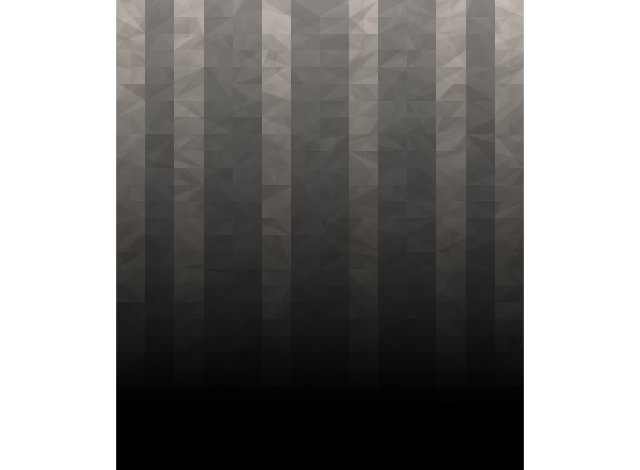
Give the GLSL for this background, as a WebGL 1 fragment shader.

```glsl
precision highp float;
// Faceted grey columns fading down to black between white side margins.

uniform vec2 u_resolution;

float hash(vec2 p) {
    return fract(sin(dot(p, vec2(127.1, 311.7))) * 43758.5453);
}

// Splits each cell by two rays from a random corner; returns a shade in -0.5..0.5.
float facets(vec2 p, vec2 cellSize, float seed, float pixel) {
    vec2 cell = floor(p / cellSize);
    vec2 local = fract(p / cellSize);
    vec2 id = cell + seed;
    vec2 corner = step(0.5, vec2(hash(id + 3.1), hash(id + 7.7)));
    vec2 q = abs(local - corner) * cellSize;
    float lower = mix(0.15, 0.65, hash(id + 11.3));
    float upper = lower + mix(0.25, 0.75, hash(id + 17.9));
    float d1 = dot(q, vec2(-sin(lower), cos(lower)));
    float d2 = dot(q, vec2(-sin(upper), cos(upper)));
    float shade = mix(hash(id + 23.5), hash(id + 31.1), smoothstep(-pixel, pixel, d1));
    return mix(shade, hash(id + 41.7), smoothstep(-pixel, pixel, d2)) - 0.5;
}

void main() {
    // Canvas-height units, with x measured from the panel's left edge.
    float pixel = 1.0 / u_resolution.y;
    vec2 p = gl_FragCoord.xy / u_resolution.y;
    float halfWidth = 0.4335;
    p.x += halfWidth - 0.5 * u_resolution.x / u_resolution.y;
    vec2 cellSize = vec2(2.0 * halfWidth / 14.0, 1.0 / 28.0);

    // Every third column is light, as are both outer ones.
    float column = clamp(floor(p.x / cellSize.x), 0.0, 13.0);
    float light = 1.0 - step(0.5, abs(mod(column, 3.0) - 2.0));
    light = max(light, step(6.0, abs(column - 6.5)));

    // Vertical fade, slightly stepped at each row.
    float rowCentre = (floor(p.y / cellSize.y) + 0.5) * cellSize.y;
    float height = mix(p.y, rowCentre, 0.35);
    float fade = pow(clamp((height - 0.14) / 0.86, 0.0, 1.0), 1.08);
    vec3 color = mix(vec3(0.535, 0.522, 0.505), vec3(0.69, 0.66, 0.63), light) * fade;

    // Overlapping triangular facets at three sizes.
    float shade = facets(p, cellSize, 5.0, pixel) * 0.13;
    shade += facets(p, cellSize * vec2(1.0, 2.0), 61.0, pixel) * 0.10;
    shade += facets(p, cellSize * vec2(0.5, 1.0), 97.0, pixel) * 0.07;
    color *= 1.0 + shade * mix(0.8, 1.2, light);

    // White margins on both sides.
    float margin = smoothstep(-0.5 * pixel, 0.5 * pixel, abs(p.x - halfWidth) - halfWidth);
    gl_FragColor = vec4(mix(color, vec3(1.0), margin), 1.0);
}
```
